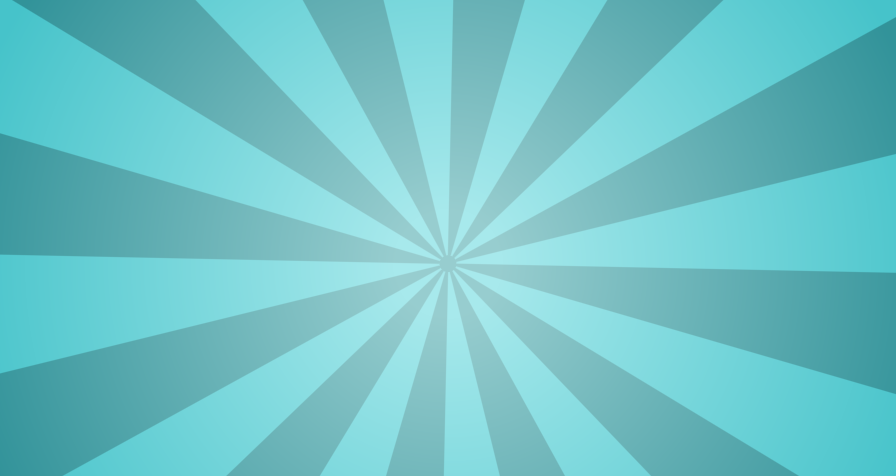
Write a Shadertoy shader that draws this background.

```glsl
const vec2 BURST_CENTER = vec2(0.5, 0.446);

// Signed distance to the light rays, positive inside: twelve light, twelve dark
float lightRays(vec2 p) {
    float r = length(p);
    float angle = r > 0.0 ? atan(p.y, p.x) : 0.0;
    float ray = r * sin(12.0 * (angle + radians(1.2))) / 12.0;
    // The hub cuts off the ray tips
    return min(ray - 0.0006, r - 0.018);
}

void mainImage(out vec4 fragColor, in vec2 fragCoord) {
    vec2 p = (fragCoord - BURST_CENTER * iResolution.xy) / iResolution.y;
    float pixel = 1.0 / iResolution.y;

    // Radial falloff, level around the hub
    float falloff = clamp(length(p) / 0.985, 0.11, 1.06);
    vec3 lightTeal = mix(vec3(0.70, 0.93, 0.94), vec3(0.30, 0.775, 0.80), falloff);
    vec3 darkTeal = mix(vec3(0.64, 0.83, 0.835), vec3(0.22, 0.59, 0.615), falloff);

    // Alternating rays with soft edges
    float coverage = smoothstep(-0.8 * pixel, 0.8 * pixel, lightRays(p));
    fragColor = vec4(mix(darkTeal, lightTeal, coverage), 1.0);
}
```
